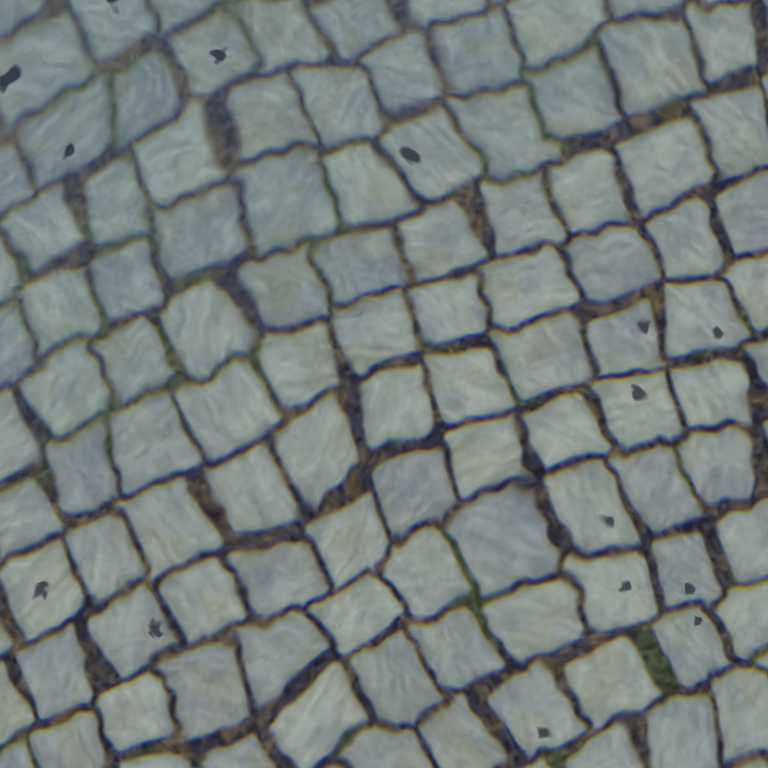
This texture is drawn by a Shadertoy shader. Its source:

```glsl
const float STONES_ACROSS = 9.7;
const float ROW_ANGLE = 0.41;
const float JOINT_HALF = 0.042;
const float FRINGE = 0.0032;

const vec3 PALE_STONE = vec3(0.590, 0.625, 0.595);
const vec3 BLUE_STONE = vec3(0.475, 0.510, 0.535);
const vec3 WARM_STONE = vec3(0.545, 0.555, 0.475);
const vec3 DARK_SOIL = vec3(0.190, 0.190, 0.235);
const vec3 BROWN_SOIL = vec3(0.350, 0.310, 0.245);
const vec3 MOSS = vec3(0.270, 0.330, 0.200);
const vec3 HAZE = vec3(0.380, 0.425, 0.460);

struct Stone {
    float edge;  // signed distance, negative inside
    vec2 local;  // position about the stone centre
    vec2 id;
};

vec2 hash2(vec2 p) {
    vec3 q = fract(vec3(p.xyx) * vec3(0.1031, 0.1030, 0.0973));
    q += dot(q, q.yzx + 33.33);
    return fract((q.xx + q.yz) * q.zy);
}

mat2 rotation(float angle) {
    float c = cos(angle), s = sin(angle);
    return mat2(c, -s, s, c);
}

float noise(vec2 p) {
    vec2 i = floor(p), f = fract(p);
    f = f * f * (3.0 - 2.0 * f);
    float low = mix(hash2(i).x, hash2(i + vec2(1, 0)).x, f.x);
    float high = mix(hash2(i + vec2(0, 1)).x, hash2(i + vec2(1, 1)).x, f.x);
    return mix(low, high, f.y);
}

float fbm(vec2 p) {
    float sum = 0.0, amp = 0.5;
    for (int i = 0; i < 4; i++) {
        sum += amp * noise(p);
        p = rotation(0.6) * p * 2.03 + 7.1;
        amp *= 0.5;
    }
    return sum / 0.9375;
}

float roundBox(vec2 p, vec2 halfSize, float radius) {
    vec2 d = abs(p) - halfSize + radius;
    return length(max(d, 0.0)) + min(max(d.x, d.y), 0.0) - radius;
}

// Canvas position to gently bowed, tilted rows
vec2 pavingSpace(vec2 uv) {
    vec2 q = rotation(ROW_ANGLE) * (uv - 0.5) * STONES_ACROSS;
    q.y += 0.010 * q.x * q.x;
    vec2 bend = vec2(noise(q * 0.6 + 3.0), noise(q * 0.6 + 41.0)) - 0.5;
    vec2 chips = vec2(noise(q * 5.0), noise(q * 5.0 + 19.0)) - 0.5;
    return q + 0.45 * bend + 0.085 * chips + 60.0;
}

// Nearest hewn stone; the runner-up keeps a joint between overlapping ones
Stone findStone(vec2 q) {
    Stone best = Stone(9.0, vec2(0), vec2(0));
    float second = 9.0;
    float row = floor(q.y);
    for (int j = -1; j <= 1; j++) {
        float y = row + float(j);
        float shift = hash2(vec2(y, 5.0)).x;
        float column = floor(q.x - shift);
        for (int i = -1; i <= 1; i++) {
            vec2 id = vec2(column + float(i), y);
            vec2 place = hash2(id) - 0.5;
            vec2 size = hash2(id + 31.7) - 0.5;
            vec2 shape = hash2(id + 77.3) - 0.5;
            vec2 local = q - id - vec2(shift + 0.5, 0.5) - 0.20 * place;
            local = rotation(0.34 * shape.x) * local;
            vec2 skewed = local;
            skewed.x *= 1.0 + 0.40 * shape.y * local.y;
            skewed.y *= 1.0 + 0.45 * size.x * local.x;
            float d = roundBox(skewed, 0.472 + 0.12 * size, 0.10);
            if (d < best.edge) {
                second = best.edge;
                best = Stone(d, local, id);
            } else {
                second = min(second, d);
            }
        }
    }
    best.edge = max(best.edge, 0.5 * (best.edge - second) + JOINT_HALF);
    return best;
}

float coverage(float edge, float softness) {
    return 1.0 - smoothstep(-softness, softness, edge);
}

vec3 stoneColour(Stone s) {
    vec2 tone = hash2(s.id + 11.0);
    vec2 grain = rotation(6.28 * tone.y) * s.local + s.id * 3.7;
    float cloud = fbm(grain * 3.0);
    float streak = noise(grain * vec2(4.0, 13.0)) - 0.5;
    float speck = noise(grain * 15.0) - 0.5;
    float light = 0.64 + 1.1 * (cloud - 0.5) + 0.5 * (tone.x - 0.5);
    vec3 colour = mix(BLUE_STONE, PALE_STONE, clamp(light, 0.0, 1.0));
    colour = mix(colour, WARM_STONE, 0.45 * smoothstep(0.5, 0.8, fbm(grain * 2.0 + 9.0)));
    return colour + 0.075 * streak + 0.045 * speck;
}

vec3 soilColour(vec2 q) {
    vec3 colour = mix(DARK_SOIL, BROWN_SOIL, smoothstep(0.35, 0.8, fbm(q * 5.0)));
    colour = mix(colour, MOSS, 0.6 * smoothstep(0.62, 0.8, noise(q * 1.3 + 8.0)));
    return colour + 0.14 * (noise(q * 14.0) - 0.5);
}

// Dark hollow worn into a few stones
float pit(Stone s) {
    vec2 spot = hash2(s.id + 53.0) - 0.5;
    vec2 chance = hash2(s.id + 91.0);
    float radius = mix(0.05, 0.11, chance.y);
    float d = length(s.local - 0.55 * spot) + 0.08 * (noise(s.local * 14.0) - 0.5);
    return step(0.87, chance.x) * coverage(d - radius, 0.035);
}

void mainImage(out vec4 fragColor, in vec2 fragCoord) {
    vec2 uv = fragCoord / iResolution.xy;
    vec2 q = pavingSpace(uv);
    Stone stone = findStone(q);

    // Softer, hazier towards the upper left
    float haze = smoothstep(0.15, 1.1, uv.y - 0.6 * uv.x + 0.15);
    float softness = mix(0.038, 0.060, haze);

    // Lens fringe: red and blue joints sit slightly apart
    float redEdge = findStone(pavingSpace(uv - vec2(0.0, 0.5 * FRINGE))).edge;
    float blueEdge = findStone(pavingSpace(uv + vec2(0.0, FRINGE))).edge;
    vec3 cover = vec3(coverage(redEdge, softness),
                      coverage(stone.edge, softness),
                      coverage(blueEdge, softness));

    vec3 soil = mix(soilColour(q), HAZE, 0.45 * haze);
    vec3 face = stoneColour(stone);
    face = mix(face, DARK_SOIL, 0.8 * pit(stone));
    face *= 1.0 - 0.10 * smoothstep(-0.13, 0.0, stone.edge);
    face -= vec3(0.055, 0.035, 0.015) * haze;

    fragColor = vec4(mix(soil, face, cover), 1.0);
}
```
